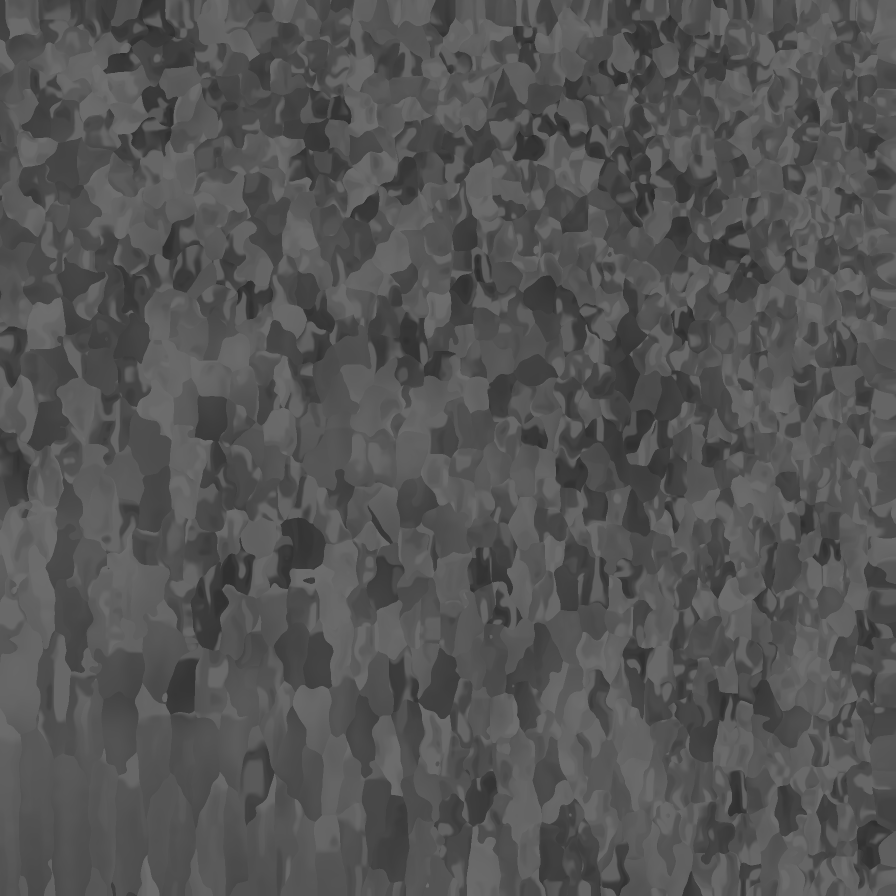
This texture is drawn by a WebGL 1 fragment shader. Its source:

```glsl
precision highp float;
uniform vec2 u_resolution;

#define COLUMNS 38.0
#define EDGE_WOBBLE 0.45
#define JITTER 0.95
#define BORDER 0.02
#define DARK 0.225
#define TONE_RANGE 0.180
#define STREAK_LIGHT 0.435
#define STREAK_SCALE vec2(2.9, 2.3)

float hash(vec2 p) {
  p = fract(p * vec2(0.1031, 0.1137));
  p += dot(p, p.yx + 33.33);
  return fract((p.x + p.y) * p.x * 7.31 + p.y * 91.7);
}

vec2 hash2(vec2 p) {
  return vec2(hash(p + 11.0), hash(p + 57.0));
}

float noise(vec2 p) {
  vec2 i = floor(p), f = fract(p);
  f = f * f * (3.0 - 2.0 * f);
  return mix(mix(hash(i), hash(i + vec2(1.0, 0.0)), f.x),
             mix(hash(i + vec2(0.0, 1.0)), hash(i + 1.0), f.x), f.y);
}

// Row coordinate inside one column: tall cells low on the left, short elsewhere
float rowCoord(float column, float y) {
  float x = clamp((column + 0.5) / COLUMNS, 0.0, 1.0);
  return mix(2.0, 27.0, x) * y + mix(16.0, 6.0, x) * y * y;
}

// Compresses the outer rim so that grains smear towards the border
vec2 smearBorder(vec2 uv) {
  vec2 inner = clamp(uv, vec2(0.0, 0.008), vec2(1.0 - BORDER));
  return inner + 0.35 * (uv - inner);
}

float shade(vec2 uv) {
  vec2 p = smearBorder(uv);
  float across = COLUMNS * p.x * (0.8 + 0.2 * p.x);
  vec2 wobble = vec2(noise(p * vec2(80.0, 55.0)), noise(p * vec2(75.0, 80.0) + 90.0)) - 0.5;
  float plate = smoothstep(0.55, 0.25, p.x) * smoothstep(0.35, 0.15, p.y);
  wobble *= EDGE_WOBBLE * mix(1.0, 0.4, plate);
  across += wobble.x;

  // Nearest grain, with rows counted separately in every column
  float nearest = 100.0;
  vec2 cell = vec2(0.0), local = vec2(0.0);
  for (int i = -1; i <= 1; i++) {
    float column = floor(across) + float(i);
    float along = rowCoord(column, p.y) + wobble.y;
    for (int j = -1; j <= 1; j++) {
      vec2 id = vec2(column, floor(along) + float(j));
      vec2 jitter = (hash2(id) - 0.5) * JITTER * vec2(1.0, mix(1.0, 0.35, plate));
      vec2 d = vec2(across, along) - id - 0.5 - jitter;
      vec2 a = abs(d);
      float dist = dot(a * a, a);
      if (dist < nearest) {
        nearest = dist;
        cell = id;
        local = d;
      }
    }
  }

  // Flat tone of the grain, with slow drift and a faint gradient
  float tone = hash(cell + 131.0);
  tone += 0.45 * (noise(p * vec2(11.0, 10.0) + 7.0) - 0.5);
  tone = mix(tone, 0.5, 0.15 * smoothstep(0.6, 1.0, p.x));
  float lowPlate = plate * smoothstep(0.24, 0.17, p.y) * step(0.2, hash(cell + 31.0));
  tone = mix(tone, 0.68, 0.7 * lowPlate);
  float value = DARK + TONE_RANGE * clamp(tone, -0.05, 1.0);
  value += 0.035 * (noise(local * 1.6 + 40.0 * hash2(cell + 5.0)) - 0.5);
  value += 0.04 * lowPlate * local.y;

  // Soft light and dark streaks, cut off at the grain edge
  vec2 streakPos = local * STREAK_SCALE + 60.0 * hash2(cell + 211.0);
  float grain = noise(streakPos);
  float streak = smoothstep(0.52, 0.76, grain);
  float hollow = smoothstep(0.36, 0.12, grain);
  float busy = smoothstep(0.4, 1.0, p.x) + 0.6 * smoothstep(0.55, 0.9, p.y);
  float amount = smoothstep(0.15, 0.7, hash(cell + 77.0) + 0.25 * busy);
  amount *= 1.0 - 0.75 * lowPlate;
  value = mix(value, STREAK_LIGHT, 0.75 * streak * amount);
  value -= 0.035 * hollow * amount;

  // Pale caps on the upper ends of some tall grains
  float tall = smoothstep(0.75, 0.3, p.x) * smoothstep(0.65, 0.3, p.y);
  float cap = smoothstep(0.32, 0.44, local.y) * step(0.5, hash(cell + 301.0));
  return mix(value, STREAK_LIGHT, 0.65 * cap * tall);
}

void main() {
  // Four samples smooth the grain edges
  float sum = 0.0;
  for (int i = 0; i < 2; i++) {
    for (int j = 0; j < 2; j++) {
      vec2 offset = (vec2(float(i), float(j)) - 0.5) * 0.5;
      sum += shade((gl_FragCoord.xy + offset) / u_resolution);
    }
  }
  gl_FragColor = vec4(vec3(sum * 0.25), 1.0);
}
```
